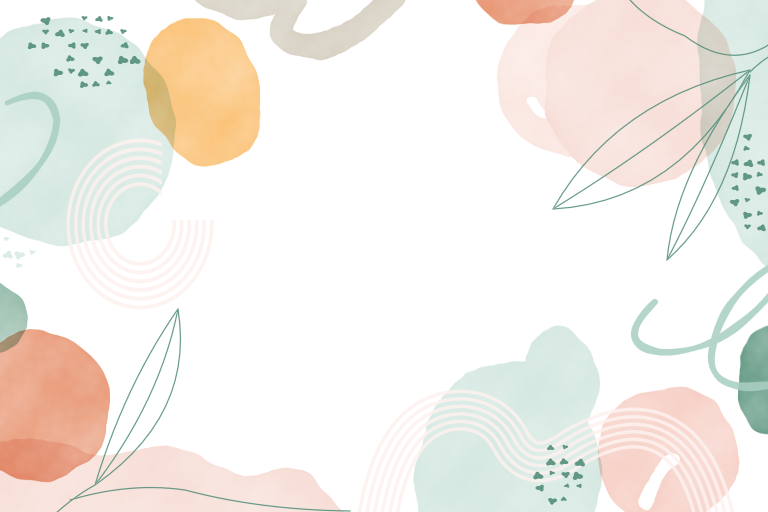
Reproduce this background procedurally as a Shadertoy shader.

```glsl
// Abstract watercolour border: translucent blobs around an empty white centre,
// with striped arches, brush curls, fine leaf outlines and scattered specks.
// Washes multiply over the paper; strokes are distances to quadratic curves.
const vec2 CANVAS = vec2(7.68, 5.12); // design units, y pointing down
const vec3 MINT = vec3(.845, .915, .89);
const vec3 PINK = vec3(.972, .88, .855);
const vec3 PALE = vec3(.985, .915, .895);
const vec3 ROSE = vec3(.97, .835, .80);
const vec3 CLAY = vec3(.92, .64, .52);
const vec3 AMBER = vec3(.985, .785, .52);
const vec3 SAND = vec3(.86, .84, .79);
const vec3 SAGE = vec3(.64, .77, .71);
const vec3 FOREST = vec3(.43, .63, .55);
const vec3 INK = vec3(.30, .54, .46);
const vec3 CURL = vec3(.66, .81, .76);
const vec3 STRIPE = vec3(.99, .945, .935);
const float STRIPE_GAP = .075, STRIPE_HALF = .017, INK_HALF = .006, SPECK_CELL = .13;

vec3 col;            // paper colour so far
vec2 spot, pen;      // point being measured, end of the current path
float stroke;        // distance to the current path
float pixel, tone;   // pixel size, pigment variation

vec2 hash2(vec2 p) {
    vec3 q = fract(p.xyx * vec3(.1031, .103, .0973));
    q += dot(q, q.yzx + 33.33);
    return fract((q.xx + q.yz) * q.zy);
}
float cellular(vec2 p) {
    float d = 2.;
    for (int i = 0; i < 9; i++) {
        vec2 id = floor(p) + vec2(i % 3 - 1, i / 3 - 1);
        d = min(d, length(id + hash2(id) - p));
    }
    return d;
}
float waves(vec2 p) {
    return sin(p.x * 3.1 + 1.7 * sin(p.y * 2.3)) * .5
         + sin(p.y * 5.3 + 1.3 * sin(p.x * 4.1)) * .3 + sin(p.x * 9.1 + p.y * 7.7) * .2;
}
float blob(vec2 p, float x, float y, float rx, float ry) {
    return (length((p - vec2(x, y)) / vec2(rx, ry)) - 1.) * min(rx, ry);
}

// Paths: begin clears the distance, curveTo adds a quadratic in short segments
void moveTo(float x, float y) { pen = vec2(x, y); }
void begin(vec2 p, float x, float y) { spot = p; stroke = 1e3; moveTo(x, y); }
void curveTo(float bx, float by, float cx, float cy) {
    vec2 a = pen, b = vec2(bx, by), c = vec2(cx, cy);
    for (int i = 1; i <= 14; i++) {
        float t = float(i) / 14.;
        vec2 to = mix(mix(a, b, t), mix(b, c, t), t), along = to - pen, rel = spot - pen;
        stroke = min(stroke, length(rel - along * clamp(dot(rel, along) / dot(along, along), 0., 1.)));
        pen = to;
    }
}
// Left edge, right edge and midrib from the pen to the tip
void leaf(vec2 tip, vec2 left, vec2 right) {
    vec2 base = pen;
    for (int i = 0; i < 3; i++) {
        vec2 side = mix(left, right, float(i) * .5);
        pen = base;
        curveTo(side.x, side.y, tip.x, tip.y);
    }
}
// Six parallel lines around a centreline
float stripes(float d) {
    float line = abs(fract(d / STRIPE_GAP) - .5) * STRIPE_GAP - STRIPE_HALF;
    return max(line, d - 3. * STRIPE_GAP);
}
float specks(vec2 p, float x, float y, float rx, float ry) {
    vec2 id = floor(p / SPECK_CELL), h = hash2(id + 17.);
    vec2 rel = p - (id + .35 + .3 * h) * SPECK_CELL;
    if (blob(p - rel, x, y, rx, ry) > 0. || fract(h.x * 37.) > .65) return 1.;
    float lump = 1. + .25 * sin(atan(rel.y, rel.x) * 3. + h.x * 6.);
    return length(rel * vec2(.8, 1.1)) - (.018 + .022 * h.y) * lump;
}
float cover(float d) { return 1. - smoothstep(-.7 * pixel, .7 * pixel, d); }
void wash(float d, vec3 tint) {
    float rim = exp(-18. * max(-d, 0.));
    col *= mix(vec3(1), tint, cover(d) * (.92 + .14 * tone + .1 * rim));
}
void paint(float d, vec3 colour) { col = mix(col, colour, .87 * cover(d)); }

void mainImage(out vec4 fragColor, in vec2 fragCoord) {
    vec2 p = fragCoord / iResolution.xy * CANVAS;
    p.y = CANVAS.y - p.y;
    pixel = CANVAS.y / iResolution.y;
    float grain = cellular(p * 9.);
    tone = waves(p * 1.3) + .6 * (grain - .45);
    vec2 w = p + .035 * vec2(waves(p * 1.6 + 2.), waves(p.yx * 1.8)) + .012 * (grain - .4);
    col = vec3(1);
    // Left washes
    wash(blob(w, .64, 1.33, 1.12, 1.13), MINT);
    wash(blob(w, 1.91 + .14 * w.y, .92, .58, .73), AMBER);
    wash(blob(w, -.05, 3.2, .33, .36), SAGE);
    wash(blob(w, .37, 4.07, .73, .75), CLAY);
    float hill = 4.43 + .05 * (w.x + sin(4.6 * w.x - 3.));
    wash(hill + .15 * smoothstep(1.6, 2.4, w.x) + .5 * smoothstep(2.9, 3.8, w.x) - w.y, PINK);
    // Top and right washes
    begin(w, 2.05, -.05); curveTo(2.45, .2, 2.85, -.05);
    moveTo(2.95, 0.); curveTo(2.65, .48, 3.1, .46); curveTo(3.6, .42, 3.95, -.1);
    wash(stroke - .12, SAND);
    float disc = blob(w, 6.4, .87, .96, .98);
    begin(w, 5.32, 1.02); curveTo(5.45, 1.18, 5.6, 1.14);
    wash(max(max(blob(w, 5.74, .8, .76, .78), -disc), .05 - stroke), PALE);
    wash(disc, PINK);
    wash(blob(w, 5.24, -.12, .52, .39), CLAY);
    wash(blob(w, 8., .75, 1.02, 2.), MINT);
    wash(blob(w, 7.72, 3.8, .36, .54), FOREST);
    // Bottom washes
    wash(min(blob(w, 5.08, 4.8, .92, 1.18), blob(w, 5.6, 3.82, .37, .57)), MINT);
    begin(w, 6.44, 5.); curveTo(6.55, 4.78, 6.74, 4.62);
    wash(max(blob(w, 6.67, 4.56, .71, .69), .07 - stroke), ROSE);
    // Striped arches
    float ring = abs(length((p - vec2(1.4, 2.24)) * vec2(1, .86)) - .53);
    paint(max(stripes(ring), min(p.x - 1.62, 2.2 - p.y)), STRIPE);
    begin(p, 3.77, 5.2); curveTo(3.95, 4.1, 4.62, 4.1); curveTo(4.95, 4.12, 5.1, 4.4);
    curveTo(5.3, 4.78, 5.7, 4.5); curveTo(6.05, 4.28, 6.35, 4.28); curveTo(6.95, 4.3, 7.15, 5.2);
    paint(stripes(stroke), STRIPE);
    // Brush curls
    begin(p, .07, 1.03); curveTo(.5, .82, .57, 1.2); curveTo(.54, 1.65, -.05, 2.06);
    moveTo(6.55, 3.02); curveTo(6.12, 3.44, 6.6, 3.52); curveTo(7.2, 3.55, 7.72, 2.93);
    moveTo(7.72, 2.66); curveTo(7.2, 3., 7.12, 3.5); curveTo(7.05, 3.95, 7.72, 3.85);
    paint(stroke - .035 - .012 * waves(p * 2.), CURL);
    // Leaves and stems
    begin(p, 7.5, .7); leaf(vec2(5.53, 2.09), vec2(6.15, 1), vec2(6.8, 2.02));
    moveTo(7.5, .75); leaf(vec2(6.67, 2.6), vec2(6.75, 1.75), vec2(7.35, 2));
    moveTo(.95, 4.85); leaf(vec2(1.78, 3.09), vec2(1.25, 3.85), vec2(1.95, 4.15));
    moveTo(7.5, .72); curveTo(7.6, .62, 7.7, .56);
    moveTo(6.3, 0.); curveTo(6.5, .22, 6.85, .36); curveTo(7.3, .7, 7.7, .44);
    moveTo(.95, 4.85); curveTo(.75, 4.96, .55, 5.14);
    moveTo(.7, 5.); curveTo(1.3, 4.82, 1.85, 4.9); curveTo(2.6, 5.1, 3.5, 5.11);
    paint(stroke - INK_HALF, INK);
    // Specks
    float dots = min(specks(p, .85, .48, .55, .4), specks(p, 7.5, 1.8, .25, .55));
    paint(min(dots, specks(p, 5.55, 4.78, .28, .36)), INK);
    paint(specks(p, .13, 2.5, .2, .25), MINT);
    fragColor = vec4(clamp(col, 0., 1.), 1);
}
```
